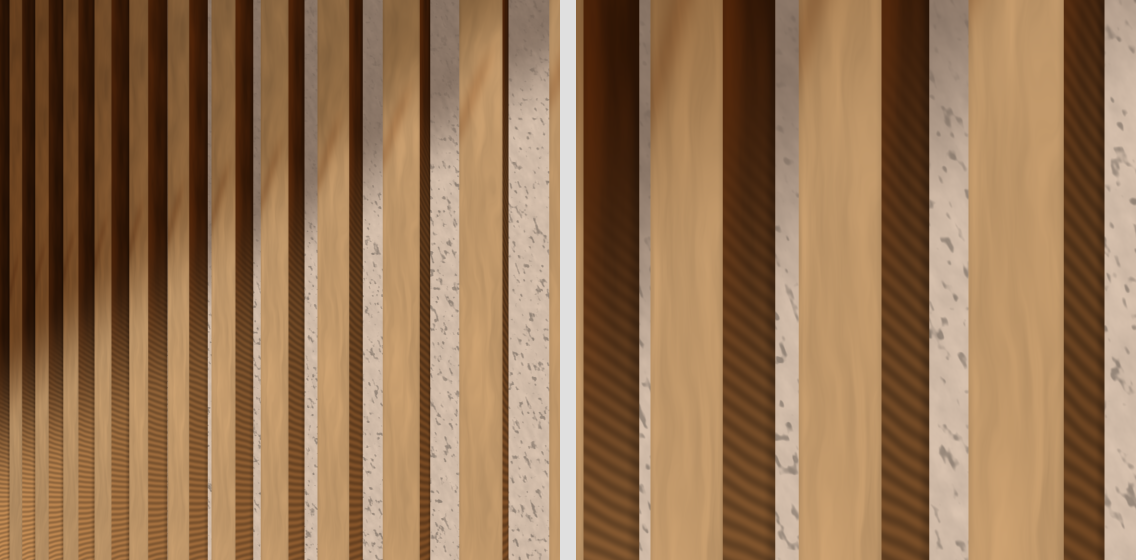
Left, the full canvas; right, a detail of the centre.
A Shadertoy shader for this texture:

```glsl
const float START = 0.0169;        // left edge of slat zero
const float PITCH = 0.0429;        // slat spacing at slat zero
const float CONVERGENCE = 0.0456;  // perspective growth per slat
const float HORIZON = 0.115;
const float FRONT_WIDTH = 0.505;   // share of the pitch
const int SAMPLES = 4;

const vec3 WOOD_LIT = vec3(0.755, 0.595, 0.415);
const vec3 WOOD_SHADE_FAR = vec3(0.43, 0.265, 0.125);
const vec3 WOOD_SHADE_NEAR = vec3(0.60, 0.445, 0.28);
const vec3 SIDE_LIT_FAR = vec3(0.63, 0.45, 0.27);
const vec3 SIDE_LIT_NEAR = vec3(0.40, 0.245, 0.115);
const vec3 SIDE_SHADE = vec3(0.19, 0.085, 0.02);
const vec3 WALL_LIT = vec3(0.82, 0.735, 0.66);
const vec3 WALL_SHADE = vec3(0.54, 0.46, 0.40);

float hash(vec2 p) {
    return fract(sin(dot(p, vec2(127.1, 311.7))) * 43758.5453);
}

float noise(vec2 p) {
    vec2 i = floor(p), f = fract(p);
    f = f * f * (3.0 - 2.0 * f);
    return mix(mix(hash(i), hash(i + vec2(1, 0)), f.x),
               mix(hash(i + vec2(0, 1)), hash(i + vec2(1, 1)), f.x), f.y);
}

float fbm(vec2 p) {
    float sum = 0.0, amp = 0.5;
    for (int k = 0; k < 4; k++) {
        sum += amp * noise(p);
        p = p * 2.03 + 7.1;
        amp *= 0.5;
    }
    return sum;
}

// 1 below a slanted shadow boundary, 0 above it
float sunlight(vec2 uv, float base, float slope, float blur) {
    float edge = base + slope * uv.x + 0.025 * (noise(uv * 7.0) - 0.5);
    return 1.0 - smoothstep(-blur, blur, uv.y - edge);
}

// Broad wavy grain; u runs across the face and v along the slat
vec3 frontFace(vec2 uv, float u, float v, float slat) {
    float sun = sunlight(uv, 0.31, 0.72, 0.10);
    vec3 shade = mix(WOOD_SHADE_FAR, WOOD_SHADE_NEAR, smoothstep(0.0, 0.5, uv.x));
    shade *= 1.0 - 0.10 * smoothstep(0.6, 1.0, uv.y);
    vec3 lit = WOOD_LIT * mix(0.92, 1.0, smoothstep(0.0, 0.35, uv.x));
    vec3 color = mix(shade, lit, sun);

    float warp = fbm(vec2(u * 1.5, v * 9.0) + slat * 0.06);
    float grain = fbm(vec2(u * 5.0 + 5.0 * warp, v * 14.0));
    float figure = smoothstep(0.38, 0.5, v) * (noise(vec2(u * 3.0, v * 34.0)) - 0.5);
    color *= 1.0 + 0.20 * (grain - 0.47) + 0.10 * figure;

    // Reddish slanted vein
    float vein = u - 0.15 - 9.0 * (v - 0.37);
    float reach = smoothstep(0.32, 0.36, v) * smoothstep(0.45, 0.40, v);
    color *= 1.0 - vec3(0.10, 0.16, 0.22) * reach * exp(-30.0 * vein * vein);

    float rim = smoothstep(0.08, 0.0, u) + smoothstep(0.92, 1.0, u);
    return color * (1.0 - 0.07 * rim);
}

// Ribs converge on the horizon as the face recedes with t
vec3 sideFace(vec2 uv, float t, float scale, float slat) {
    float sun = sunlight(uv, 0.26, 0.61, 0.17);
    float nearness = clamp(slat / 9.0, 0.0, 1.0);
    vec3 lit = mix(SIDE_LIT_FAR, SIDE_LIT_NEAR, nearness);
    lit *= 1.10 - 0.28 * smoothstep(0.0, 0.6, uv.y);
    float row = (uv.y - HORIZON) / (scale * (1.0 - 0.07 * t));
    float wobble = 1.5 * noise(vec2(t * 2.0, row * 30.0));
    float rib = sin(6.2832 * 117.0 * row + wobble);
    lit *= 1.0 + 0.13 * rib * smoothstep(0.05, 0.5, sun);

    float grain = fbm(vec2(t * 4.0, row * 16.0));
    vec3 shade = SIDE_SHADE * (1.25 - 0.5 * smoothstep(0.0, 0.6, t) + 0.5 * grain);
    shade *= mix(0.8, 1.1, smoothstep(0.0, 0.4, uv.x));
    float contact = smoothstep(0.75, 1.0, t) * 0.2;
    return mix(shade, lit, sun) * (1.0 - contact);
}

// Rough plaster with small slanted pits
vec3 plaster(vec2 uv, float scale) {
    float sun = sunlight(uv, 0.275, 0.61, 0.09);
    vec3 color = mix(WALL_SHADE, WALL_LIT, sun);
    vec2 p = vec2(uv.x + 0.35 * uv.y, uv.y) * vec2(260.0, 150.0) / scale * 1.4;
    float pits = smoothstep(0.64, 0.86, noise(p) * 0.75 + noise(p * 2.1) * 0.25);
    float bumps = fbm(p * 0.6) - 0.47;
    return color * (1.0 + 0.12 * bumps - pits * mix(0.07, 0.28, sun));
}

vec3 slatWall(vec2 uv) {
    float n = (uv.x - START) / (PITCH + CONVERGENCE * uv.x);
    float slat = floor(n), u = n - slat;
    float scale = 1.0 / (1.0 - CONVERGENCE * slat);
    float sideEnd = min(1.0, 0.92 - 0.07 * (slat - 5.0));
    float v = (uv.y - HORIZON) / scale;
    if (u < FRONT_WIDTH) return frontFace(uv, u / FRONT_WIDTH, v, slat);
    if (u < sideEnd) {
        return sideFace(uv, (u - FRONT_WIDTH) / (sideEnd - FRONT_WIDTH), scale, slat);
    }
    return plaster(uv, scale);
}

void mainImage(out vec4 fragColor, in vec2 fragCoord) {
    vec3 color = vec3(0.0);
    // Staggered samples smooth the vertical edges
    for (int k = 0; k < SAMPLES; k++) {
        float shift = (float(k) + 0.5) / float(SAMPLES) - 0.5;
        vec2 jitter = vec2(shift, 0.5 * sign(shift) * (0.5 - abs(shift)));
        color += slatWall((fragCoord + 1.3 * jitter) / iResolution.xy);
    }
    fragColor = vec4(color / float(SAMPLES), 1.0);
}
```
